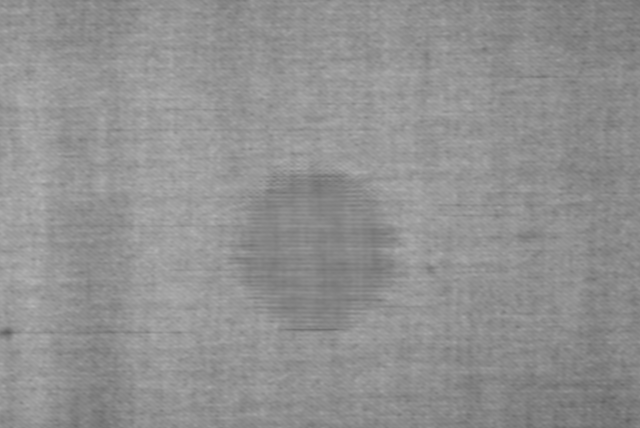
Give the GLSL for this texture, as a Shadertoy shader.

```glsl
// Grey woven cloth with a round damp stain, thread slubs and small specks.
// Cellular noise (scattered soft blobs in stretched cells) makes the threads;
// layered sines make the weave; gaussians place the shading, streaks and specks.

const float TAU = 6.2831853;
const float CLOTH_TONE = 0.609;
const vec2  STAIN_CENTER = vec2(0.737, 0.412);
const vec2  STAIN_RADIUS = vec2(0.180, 0.188);
const float STAIN_DEPTH = 0.088;
const float STAIN_RIM = 0.020;
const float RIB_COUNT = 96.0;      // horizontal ribs per canvas height
const float TWILL_COUNT = 112.0;   // diagonal ridges per canvas height
const float WEFT_GRAIN = 0.024;
const float LONG_GRAIN = 0.022;
const float WARP_GRAIN = 0.017;
const float COLUMN_GRAIN = 0.021;
const float FUZZ_GRAIN = 0.040;
const float STREAK_WIDTH = 0.0030;

// Streaks: start x, end x, y, depth
const vec4 STREAKS[11] = vec4[11](
    vec4(0.00, 0.46, 0.223, 0.060), vec4(0.36, 0.92, 0.369, 0.050),
    vec4(0.00, 0.58, 0.472, 0.040), vec4(1.17, 1.32, 0.820, 0.060),
    vec4(1.03, 1.38, 0.521, 0.045), vec4(1.03, 1.20, 0.496, 0.045),
    vec4(0.84, 1.00, 0.283, 0.060), vec4(0.72, 0.87, 0.758, 0.045),
    vec4(0.00, 0.90, 0.697, 0.030), vec4(0.36, 0.58, 0.887, 0.045),
    vec4(0.38, 0.56, 0.744, 0.045));

// Specks: x, y, radius, depth
const vec4 SPECKS[8] = vec4[8](
    vec4(1.133, 0.879, 0.016, 0.095), vec4(1.006, 0.371, 0.011, 0.130),
    vec4(0.014, 0.223, 0.014, 0.190), vec4(1.290, 0.095, 0.014, 0.050),
    vec4(0.068, 0.832, 0.017, 0.050), vec4(1.366, 0.852, 0.006, 0.080),
    vec4(1.225, 0.440, 0.015, 0.050), vec4(1.475, 0.843, 0.012, 0.050));

vec3 hash3(vec2 cell) {
    vec3 q = fract(cell.xyx * vec3(0.1031, 0.1030, 0.0973));
    q += dot(q, q.yxz + 33.33);
    return fract((q.xxy + q.yzz) * q.zyx);
}

// Signed soft blobs, one per cell
float cellBlobs(vec2 p) {
    vec2 cell = floor(p);
    float sum = 0.0;
    for (int j = -1; j <= 1; j++)
    for (int i = -1; i <= 1; i++) {
        vec2 id = cell + vec2(i, j);
        vec3 h = hash3(id + 71.0);
        vec2 d = p - id - h.xy;
        sum += (2.0 * h.z - 1.0) * exp(-4.0 * dot(d, d));
    }
    return sum;
}

float bell(float x, float center, float width) {
    float d = (x - center) / width;
    return exp(-d * d);
}

// Thin horizontal line with faded ends
float streak(vec2 p, float x0, float x1, float y) {
    float ends = smoothstep(x0 - 0.03, x0 + 0.04, p.x)
               * (1.0 - smoothstep(x1 - 0.04, x1 + 0.03, p.x));
    return ends * bell(p.y, y, STREAK_WIDTH);
}

// Broad light and dark areas
float shading(vec2 p) {
    float tone = CLOTH_TONE;
    tone -= 0.062 * smoothstep(0.85, 1.5, p.x);
    tone -= 0.060 * pow(abs(2.0 * p.y - 1.0), 3.0);
    tone -= 0.030 * smoothstep(0.45, 0.0, p.y) * smoothstep(0.3, 1.4, p.x);
    tone -= 0.068 * bell(p.x, 0.225, 0.075) * mix(0.30, 1.0, smoothstep(0.65, 0.40, p.y));
    tone += 0.026 * bell(p.x, 0.085, 0.045);
    tone += 0.018 * bell(p.x, 0.370, 0.060);
    tone -= 0.020 * bell(p.x, 0.530, 0.030) * smoothstep(0.60, 0.85, p.y);
    tone -= 0.020 * bell(p.x, 1.370, 0.060) * bell(p.y, 0.62, 0.14);
    return tone;
}

void mainImage(out vec4 fragColor, in vec2 fragCoord) {
    vec2 p = fragCoord / iResolution.y;

    // Threads: weft rows, warp columns and fine fuzz
    float weft = cellBlobs(p * vec2(20.0, 125.0));
    float longWeft = cellBlobs(p * vec2(4.0, 62.0) + 19.0);
    float warp = cellBlobs(p * vec2(85.0, 9.0) + 31.0);
    float column = cellBlobs(p * vec2(28.0, 2.6) + 43.0);
    float fuzz = cellBlobs(p * vec2(90.0, 135.0) + 7.0);
    float drift = cellBlobs(p * vec2(4.0, 13.0) + 5.0);

    // Stain with a soft edge frayed along the rows
    vec2 q = (p - STAIN_CENTER) / STAIN_RADIUS;
    q.x *= 1.0 + 0.08 * weft + 0.07 * longWeft;
    float r = length(q);
    float stain = 1.0 - smoothstep(0.74, 1.16, r);
    float rim = bell(r, 0.92, 0.16);
    float topRim = bell(r, 1.0, 0.20) * smoothstep(0.3, 0.9, q.y);

    float tone = shading(p);
    tone -= STAIN_DEPTH * stain + STAIN_RIM * rim * smoothstep(-0.9, 0.6, q.x + q.y);
    tone += WEFT_GRAIN * weft + LONG_GRAIN * longWeft;
    tone += WARP_GRAIN * warp + COLUMN_GRAIN * column;
    tone += FUZZ_GRAIN * fuzz * (1.0 - 0.55 * stain);

    // Weave: ribs, diagonal twill, and beads at the upper rim
    float rib = sin(TAU * RIB_COUNT * p.y + 2.0 * drift);
    float twill = sin(TAU * TWILL_COUNT * (0.62 * p.x + 0.78 * p.y) + 2.0 * drift);
    float bead = sin(TAU * 62.0 * p.x) * rib;
    tone += rib * (0.005 + (0.005 * stain + 0.013 * rim) * (1.0 + 1.2 * column));
    tone += 0.007 * twill * (1.0 - 0.75 * stain) + 0.018 * bead * topRim;

    // Slubs and the dark lines closing the stain
    for (int i = 0; i < 11; i++) {
        vec4 s = STREAKS[i];
        tone -= s.w * streak(p, s.x, s.y, s.z) * (0.85 + 0.5 * longWeft);
    }
    for (int i = 0; i < 4; i++) {
        float k = float(i);
        tone -= (0.080 - 0.012 * k) * streak(p, 0.61 - 0.012 * k, 0.83 + 0.02 * k, 0.587 - 0.0105 * k);
    }
    tone -= 0.120 * streak(p, 0.655, 0.81, 0.230);

    for (int i = 0; i < 8; i++) {
        vec4 s = SPECKS[i];
        vec2 d = (p - s.xy) / (s.z * vec2(1.15, 0.85));
        tone -= s.w * exp(-dot(d, d));
    }

    fragColor = vec4(vec3(clamp(tone, 0.0, 1.0)), 1.0);
}
```
